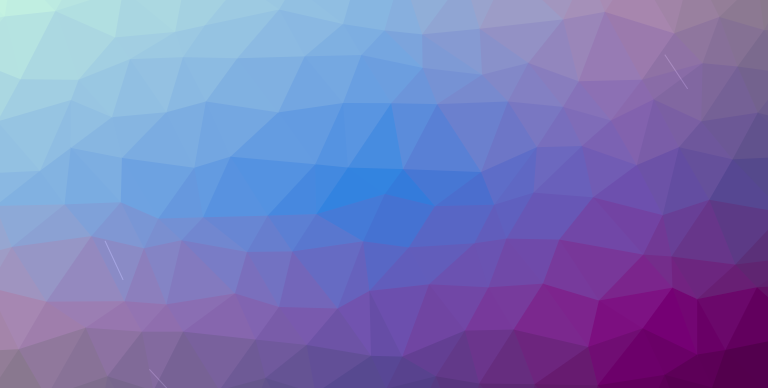
Give the GLSL for this background, as a WebGL 1 fragment shader.

```glsl
precision highp float;
// Low-poly mesh of flat triangles, shading from mint through blue to deep magenta.

uniform vec2 u_resolution;

// Palette in CIE Lab, ordered along each axis from the top left
const vec3 MINT = vec3(92.0, -18.3, 3.5);
const vec3 BLUE = vec3(52.5, 9.0, -57.0);
const vec3 MAGENTA = vec3(29.8, 58.9, -36.5);
const vec3 DARK_PLUM = vec3(14.0, 38.0, -20.0);
const float BLUE_STOP = 0.5;
const float MAGENTA_STOP = 0.82;

const vec2 GRID = vec2(14.0, 8.5);    // mesh cells across the canvas
const vec2 JITTER = vec2(0.62, 0.66); // full range of vertex shift, in cells
const float SEAM_LIGHT = 9.0;         // lightness added along the seams
const float SEAM_WIDTH = 0.0016;      // in canvas heights

vec2 hash2(vec2 p) {
  vec2 q = vec2(dot(p, vec2(127.1, 311.7)), dot(p, vec2(269.5, 183.3)));
  return fract(sin(q) * 43758.55);
}

// Mesh vertex in canvas heights; odd rows are shifted by half a cell
vec2 vertex(vec2 id, vec2 spacing) {
  vec2 shift = vec2(0.5 * mod(id.y, 2.0), 0.0);
  return (id + shift + JITTER * (hash2(id) - 0.5)) * spacing;
}

vec3 palette(float t) {
  vec3 c = mix(MINT, BLUE, clamp(t / BLUE_STOP, 0.0, 1.0));
  c = mix(c, MAGENTA, clamp((t - BLUE_STOP) / (MAGENTA_STOP - BLUE_STOP), 0.0, 1.0));
  return mix(c, DARK_PLUM, clamp((t - MAGENTA_STOP) / (1.0 - MAGENTA_STOP), 0.0, 1.0));
}

// Equal blend of the horizontal and vertical gradients
vec3 fieldColor(vec2 uv) {
  return 0.5 * (palette(uv.x) + palette(1.0 - uv.y));
}

// Signed distance to the line a-b, positive on its left
float leftOf(vec2 p, vec2 a, vec2 b) {
  vec2 e = b - a;
  vec2 d = p - a;
  return (e.x * d.y - e.y * d.x) / length(e);
}

// Lab colour of one triangle, weighted by its coverage of the pixel
vec4 triangle(vec2 p, vec2 a, vec2 b, vec2 c, float aspect, float pixel) {
  float inside = min(leftOf(p, a, b), min(leftOf(p, b, c), leftOf(p, c, a)));
  float cover = clamp(0.5 + inside / pixel, 0.0, 1.0);
  vec2 center = (a + b + c) / 3.0;
  return vec4(fieldColor(center / vec2(aspect, 1.0)), 1.0) * cover;
}

float seam(vec2 p, vec2 a, vec2 b, float aspect, float pixel) {
  vec2 scale = vec2(aspect, 1.0);
  vec2 d = p - a * scale;
  vec2 e = (b - a) * scale;
  float dist = length(d - e * clamp(dot(d, e) / dot(e, e), 0.0, 1.0));
  return 1.0 - smoothstep(0.0, SEAM_WIDTH + 0.5 * pixel, dist);
}

float labInverse(float t) {
  return t > 0.2069 ? t * t * t : 0.1284 * (t - 0.1379);
}

vec3 labToRgb(vec3 lab) {
  float fy = (lab.x + 16.0) / 116.0;
  float x = 0.9505 * labInverse(fy + lab.y / 500.0);
  float y = labInverse(fy);
  float z = 1.089 * labInverse(fy - lab.z / 200.0);
  vec3 linear = vec3(3.2406 * x - 1.5372 * y - 0.4986 * z,
                     -0.9689 * x + 1.8758 * y + 0.0415 * z,
                     0.0557 * x - 0.204 * y + 1.057 * z);
  linear = clamp(linear, 0.0, 1.0);
  vec3 curve = 1.055 * pow(linear, vec3(1.0 / 2.4)) - 0.055;
  return mix(12.92 * linear, curve, step(0.0031, linear));
}

void main() {
  float aspect = u_resolution.x / u_resolution.y;
  float pixel = 1.0 / u_resolution.y;
  vec2 p = gl_FragCoord.xy * pixel;
  vec2 spacing = vec2(aspect, 1.0) / GRID;
  vec2 home = floor(p / spacing);

  // Split each nearby quad along its shorter diagonal
  vec4 sum = vec4(0.0);
  for (int j = -1; j <= 1; j++) {
    for (int i = -2; i <= 2; i++) {
      vec2 id = home + vec2(float(i), float(j));
      vec2 a = vertex(id, spacing);
      vec2 b = vertex(id + vec2(1.0, 0.0), spacing);
      vec2 c = vertex(id + vec2(1.0, 1.0), spacing);
      vec2 d = vertex(id + vec2(0.0, 1.0), spacing);
      if (distance(a, c) < distance(b, d)) {
        sum += triangle(p, a, b, c, aspect, pixel) + triangle(p, a, c, d, aspect, pixel);
      } else {
        sum += triangle(p, a, b, d, aspect, pixel) + triangle(p, b, c, d, aspect, pixel);
      }
    }
  }
  vec3 lab = sum.w > 0.001 ? sum.rgb / sum.w : fieldColor(p / vec2(aspect, 1.0));

  // Fine pale seams between a few triangles
  float seams = seam(p, vec2(0.137, 0.378), vec2(0.16, 0.28), aspect, pixel)
              + seam(p, vec2(0.866, 0.858), vec2(0.895, 0.772), aspect, pixel)
              + seam(p, vec2(0.195, 0.047), vec2(0.217, 0.0), aspect, pixel);
  lab.x += SEAM_LIGHT * seams;

  gl_FragColor = vec4(labToRgb(lab), 1.0);
}
```
